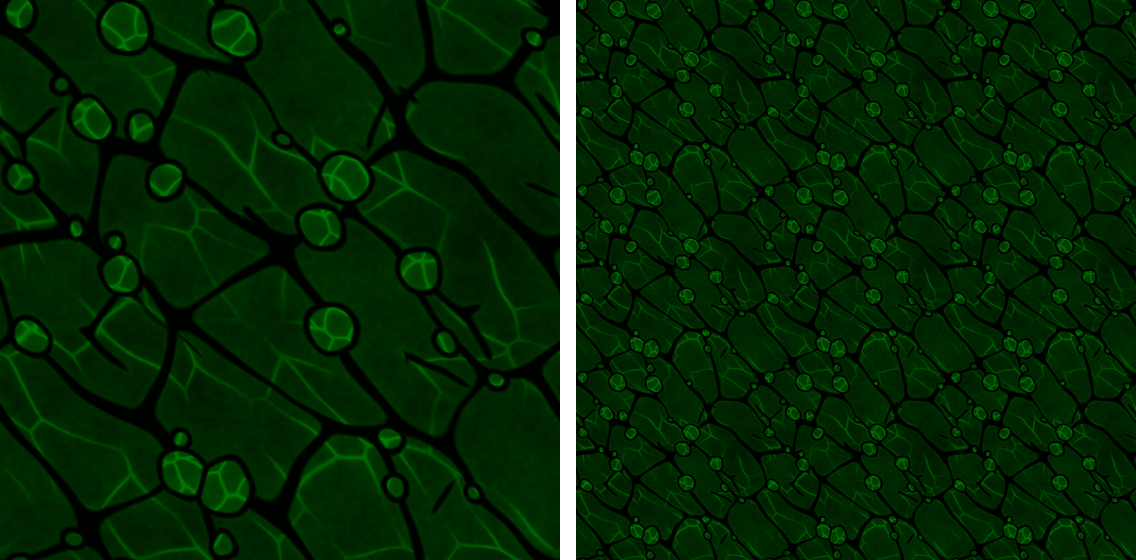
Left: one tile. Right: repeated 3 by 3.
This texture is drawn by a Shadertoy shader. Its source:

```glsl
vec2 hash2(vec2 c) {
    vec3 q = fract(c.xyx * vec3(0.1031, 0.1030, 0.0973));
    q += dot(q, q.yzx + 33.33);
    return fract((q.xx + q.yz) * q.zy);
}

// Gradient noise with n whole cells across the tile
float corner(vec2 cell, vec2 f, float n) {
    float a = 6.2832 * hash2(mod(cell, n) + n * 3.0).x;
    return dot(vec2(cos(a), sin(a)), f);
}

float noise(vec2 p, float n) {
    p *= n;
    vec2 i = floor(p), f = p - i, e = vec2(1, 0);
    vec2 s = f * f * f * (f * (f * 6.0 - 15.0) + 10.0);
    return mix(mix(corner(i, f, n), corner(i + e, f - e, n), s.x),
               mix(corner(i + e.yx, f - e.yx, n), corner(i + 1.0, f - 1.0, n), s.x), s.y);
}

vec2 warp(vec2 p) {
    vec2 broad = vec2(noise(p, 3.0), noise(p + 0.43, 4.0));
    vec2 fine = vec2(noise(p, 9.0), noise(p + 0.27, 10.0));
    return p + 0.055 * broad + 0.014 * fine;
}

// Jittered point of a diagonal lattice that wraps on the unit tile
vec2 site(vec2 c, vec2 n) {
    vec2 w = c - floor((c.x + 0.5) / n.x) * n;
    w.y = mod(w.y, 2.0 * n.y);
    return c + 0.1 + 0.8 * hash2(w + n * 7.0);
}

// Rounded distance to the nearest wall of diagonal Voronoi cells
float wallDistance(vec2 p, vec2 n, float sharpness) {
    vec2 g = vec2(p.x + p.y, p.x - p.y) * n;
    vec2 base = floor(g), nearest = vec2(9.0);
    for (int k = 0; k < 9; k++) {
        vec2 r = site(base + vec2(k % 3 - 1, k / 3 - 1), n) - g;
        if (dot(r, r) < dot(nearest, nearest)) nearest = r;
    }
    float sum = 1e-9;
    for (int k = 0; k < 25; k++) {
        vec2 r = site(base + vec2(k % 5 - 2, k / 5 - 2), n) - g;
        vec2 across = r - nearest;
        if (dot(across, across) > 1e-5) {
            float d = dot(0.5 * (r + nearest), across) / (1.414 * length(across * n));
            sum += exp(-d * sharpness);
        }
    }
    return -log(sum) / sharpness;
}

float fibreWall(vec2 p) {
    return wallDistance(warp(p), vec2(4, 2), 100.0);
}

// Distances to the two nearest small round cells, which sit in the gaps
vec2 roundCells(vec2 p) {
    vec2 best = vec2(1.0), base = floor(p * 11.0);
    for (int k = 0; k < 9; k++) {
        vec2 c = base + vec2(k % 3 - 1, k / 3 - 1);
        vec2 w = mod(c, 11.0);
        vec2 h = hash2(w + 61.0);
        vec2 centre = (c + 0.2 + 0.6 * hash2(w + 17.0)) / 11.0;
        if (h.x < 0.55 && fibreWall(centre) < 0.022) {
            vec2 q = p - centre;
            q = vec2(q.x + q.y, q.x - q.y) * 0.707;
            q.x *= 1.0 + 0.6 * h.x;
            float d = length(q) - 0.012 - 0.036 * h.y * h.y;
            best = d < best.x ? vec2(d, best.x) : vec2(best.x, min(best.y, d));
        }
    }
    return best;
}

void mainImage(out vec4 fragColor, in vec2 fragCoord) {
    vec2 p = fragCoord / iResolution.xy;
    vec2 bent = warp(p);
    float patches = noise(p + 0.31, 5.0);

    // Long fibres, parted by dark gaps of uneven width
    float gapWidth = 0.007 + 0.007 * noise(p + 0.13, 6.0);
    float fibre = fibreWall(p) - gapWidth;

    // Short dark slits that end inside the fibres
    float slitWidth = mix(-0.02, 0.005, smoothstep(0.1, 0.32, patches));
    fibre = min(fibre, wallDistance(bent + 0.37, vec2(6, 3), 200.0) - slitWidth);

    // Round cells, each ringed by a gap
    vec2 wobble = 0.009 * vec2(noise(p, 17.0), noise(p + 0.5, 19.0));
    vec2 rounds = roundCells(p + wobble);
    float bead = -max(rounds.x, 0.5 * (rounds.x - rounds.y) + 0.004);
    float inBead = smoothstep(-0.003, 0.002, bead);
    float body = max(bead, min(fibre, rounds.x - 0.009));

    // Bright veins, long in fibres and compact in round cells
    float longVein = wallDistance(bent + 0.19, vec2(8, 4), 500.0);
    float shortVein = wallDistance(p + 2.0 * wobble, vec2(15, 14), 500.0);
    float vein = max(mix(longVein, shortVein, inBead), 0.0);
    float strength = mix(smoothstep(-0.25, 0.4, noise(p + 0.71, 6.0)), 1.0, inBead);
    float core = exp(-vein * vein / 0.000012);
    float halo = exp(-vein / 0.009);

    // Green stain with soft mottling and fine grain
    float green = 0.137 + 0.05 * noise(p, 4.0) + 0.035 * noise(p, 13.0);
    green += 0.03 * noise(p, 47.0) + 0.025 * noise(p, 110.0);
    green += strength * (0.17 * core + 0.06 * halo) + 0.07 * inBead;
    green += 0.05 * exp(-max(body, 0.0) / 0.009);
    green = mix(0.008, green, smoothstep(-0.003, 0.005, body));
    fragColor = vec4(0.0, green, 0.0, 1.0);
}
```
